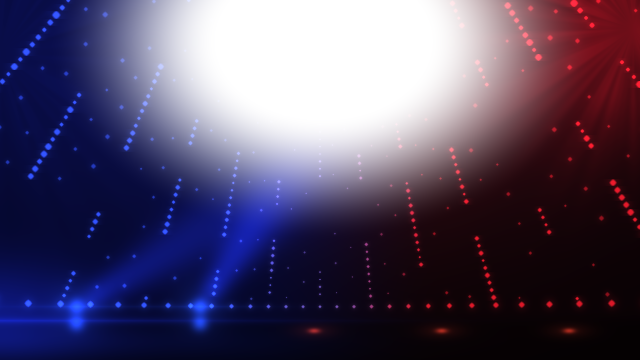
Write a WebGL 1 fragment shader that draws this background.

```glsl
precision highp float;
// Stage backdrop: white overhead glow, blue and red sides, fanned light dots, lamps on a dark floor.
uniform vec2 u_resolution;

#define GLOW_CENTER vec2(0.01, 0.885)
#define GLOW_RADIUS vec2(0.58, 0.42)
#define FLOOR_Y 0.109
#define DOT_ROW_Y 0.148
#define DOT_STEP 0.0205
#define SPARSE_STEP 0.082
#define BLUE vec3(0.10, 0.18, 0.92)
#define RED vec3(0.95, 0.10, 0.16)
#define VIOLET vec3(0.46, 0.36, 0.72)

float hash(vec2 p) {
  return fract(sin(dot(p, vec2(127.1, 311.7))) * 4375.85);
}

float noise(vec2 p) {
  vec2 i = floor(p), f = fract(p);
  f = f * f * (3.0 - 2.0 * f);
  return mix(mix(hash(i), hash(i + vec2(1.0, 0.0)), f.x),
             mix(hash(i + vec2(0.0, 1.0)), hash(i + 1.0), f.x), f.y);
}

float gauss(vec2 q) { return exp(-dot(q, q)); }

// Horizontal place of a fan column; columns lean together with height.
float columnX(float k, float y) {
  return k * (0.139 + 0.0025 * k * k) * (1.0 - 0.59 * (y - 0.167));
}

// Rounded diamond with a faint halo.
float dotLight(vec2 q, float r) {
  float d = mix(length(q), abs(q.x) + abs(q.y), 0.4);
  float edge = 0.5 / u_resolution.y + r * 0.3;
  return 1.0 - smoothstep(r - edge, r + edge, d) + 0.15 * gauss(q / (r * 2.0));
}

// Dots along one column, spaced evenly and kept at random in runs.
float columnDots(vec2 p, float k, float spacing, float runLength, float keep, float r) {
  float shift = hash(vec2(k * 5.0, 2.0)) * spacing;
  float row = floor((p.y - shift) / spacing);
  float y = (row + 0.5) * spacing + shift;
  float run = hash(vec2(k * 3.0 + 41.0, floor(row / runLength)));
  float size = r * (0.5 + 0.6 * hash(vec2(row, k + 9.0)));
  float above = step(DOT_ROW_Y + 0.02, y);
  return above * step(run, keep) * dotLight(p - vec2(columnX(k, y), y), size);
}

float allDots(vec2 p) {
  float sum = 0.0;
  for (int i = -21; i <= 21; i++) {
    float k = float(i) / 3.0;
    float r = 0.0032 + 0.0011 * abs(k);
    if (mod(float(i) + 21.0, 3.0) < 0.5) {
      sum += columnDots(p, k, DOT_STEP, 4.0, 0.44, r);
    } else {
      sum += 0.6 * columnDots(p, k, SPARSE_STEP, 1.0, 0.72, r * 0.75);
    }
    // Footlight row, rising slightly at the sides.
    float y = DOT_ROW_Y + 0.0005 * k * k;
    sum += dotLight(p - vec2(columnX(k, y), y), r * 1.15);
  }
  return sum;
}

// Soft cone of light.
float beam(vec2 p, vec2 origin, vec2 dir, float reach) {
  vec2 q = p - origin;
  float along = dot(q, dir);
  float across = dir.x * q.y - dir.y * q.x;
  float width = 0.025 + 0.15 * max(along, 0.0);
  return gauss(vec2(across / width, along / reach)) * smoothstep(-0.02, 0.08, along);
}

// Faint streaks fanning out of a corner, softened at the source.
float cornerRays(vec2 p, vec2 corner, vec2 size) {
  vec2 q = p - corner;
  float angle = atan(q.y, abs(q.x) + 0.001);
  float streak = (noise(vec2(angle * 14.0, 3.0)) - 0.5) * smoothstep(0.0, 0.2, length(q));
  return (0.8 + 0.4 * streak) * gauss(q / size);
}

float lamp(vec2 p, float x) {
  vec2 q = p - vec2(x, DOT_ROW_Y);
  vec2 mirror = p - vec2(x, 0.102);
  float core = gauss(q / 0.021) + gauss(mirror / 0.021);
  float streak = exp(-abs(q.y) * 130.0 - abs(q.x) * 9.0);
  return 0.65 * core + 0.2 * gauss(q / 0.07) + 0.25 * streak;
}

void main() {
  vec2 p = (gl_FragCoord.xy - vec2(0.5 * u_resolution.x, 0.0)) / u_resolution.y;
  float side = smoothstep(-0.25, 0.35, p.x);
  float aboveFloor = smoothstep(FLOOR_Y - 0.02, FLOOR_Y + 0.03, p.y);

  // Dark side washes and corner rays.
  vec3 color = mix(vec3(0.012, 0.018, 0.135), vec3(0.03, 0.005, 0.015), side);
  color *= mix(0.5, 1.0, aboveFloor);
  color += BLUE * 0.13 * cornerRays(p, vec2(-0.89, 0.85), vec2(0.45, 0.45));
  float smoke = 0.8 + 0.4 * noise(p * 9.0 + 2.0 * noise(p * 5.0));
  color += RED * 0.45 * smoke * cornerRays(p, vec2(0.87, 0.92), vec2(0.42, 0.32));

  // Tinted halo around the overhead glow.
  vec2 g = (p - GLOW_CENTER) / GLOW_RADIUS;
  color += mix(vec3(0.06, 0.07, 0.27), vec3(0.26, 0.06, 0.09), side) * gauss(g / 1.2);

  // Blue beams, lamps and floor reflections.
  color += BLUE * 0.34 * beam(p, vec2(-0.676, DOT_ROW_Y), vec2(0.86, 0.51), 0.75);
  color += BLUE * 0.46 * beam(p, vec2(-0.333, DOT_ROW_Y), vec2(0.57, 0.82), 0.55);
  color += vec3(0.14, 0.32, 0.95) * (lamp(p, -0.676) + lamp(p, -0.333));
  float fromLeft = p.x + 0.89;
  color += BLUE * 0.35 * exp(-abs(p.y - FLOOR_Y) * 120.0) * gauss(vec2(fromLeft / 0.7, 0.0));
  color += BLUE * 0.36 * gauss(vec2(fromLeft / 0.24, (p.y - 0.13) / 0.14));
  color += BLUE * 0.17 * gauss(vec2(fromLeft / 0.7, (p.y - 0.05) / 0.05));

  // Low red floor lights.
  for (int i = 0; i < 3; i++) {
    vec2 q = p - vec2(-0.016 + 0.354 * float(i), 0.081);
    float spot = 0.6 * gauss(q / vec2(0.016, 0.007)) + 0.12 * gauss(q / vec2(0.06, 0.02));
    color += vec3(0.9, 0.22, 0.14) * spot;
  }

  // Dots shift from blue through violet to red.
  vec3 dotColor = mix(vec3(0.20, 0.34, 0.95), VIOLET, smoothstep(-0.35, 0.0, p.x));
  dotColor = mix(dotColor, RED, smoothstep(0.0, 0.32, p.x));
  color += dotColor * 0.75 * allDots(p);

  // White overhead glow with a long soft edge.
  float glow = 1.0 - smoothstep(0.5, 1.32, length(g));
  color = mix(color, vec3(1.0), glow);
  gl_FragColor = vec4(clamp(color, 0.0, 1.0), 1.0);
}
```
